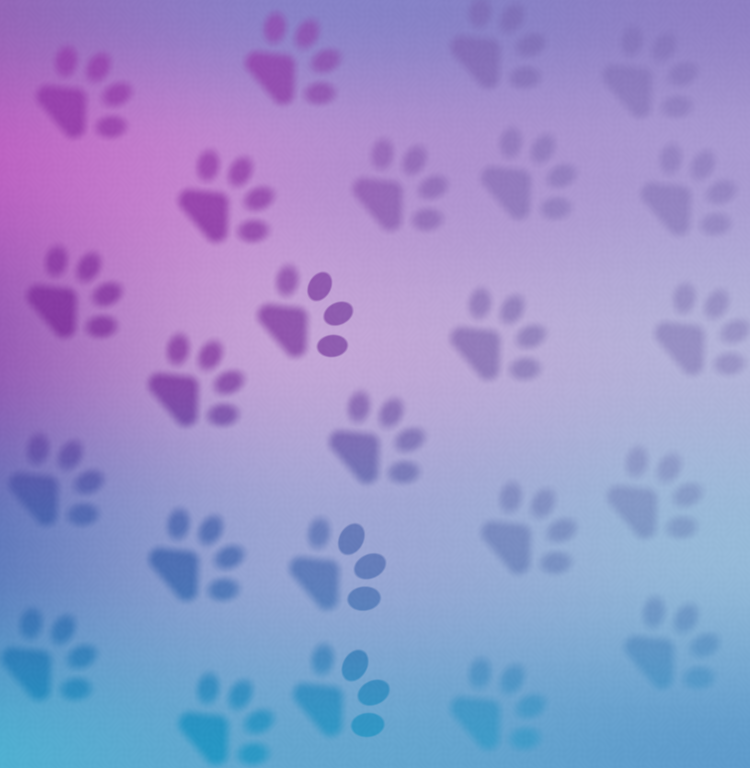
A WebGL 2 fragment shader for this pattern:

```glsl
#version 300 es
precision highp float;
uniform vec2 u_resolution;
out vec4 fragColor;

// Five-stop vertical gradient, y runs downward from 0 to 1
vec3 ramp(float y, vec3 a, vec3 b, vec3 c, vec3 d, vec3 e) {
  vec3 color = mix(a, b, smoothstep(0.0, 0.2, y));
  color = mix(color, c, smoothstep(0.2, 0.45, y));
  color = mix(color, d, smoothstep(0.45, 0.72, y));
  return mix(color, e, smoothstep(0.7, 1.0, y));
}

// Misty backdrop blended across three vertical gradients
vec3 backdrop(vec2 p) {
  vec3 left = ramp(p.y, vec3(0.57, 0.40, 0.72), vec3(0.71, 0.39, 0.76),
    vec3(0.58, 0.36, 0.71), vec3(0.38, 0.48, 0.74), vec3(0.31, 0.69, 0.82));
  vec3 center = ramp(p.y, vec3(0.52, 0.51, 0.78), vec3(0.68, 0.56, 0.81),
    vec3(0.75, 0.65, 0.84), vec3(0.61, 0.65, 0.83), vec3(0.39, 0.65, 0.81));
  vec3 right = ramp(p.y, vec3(0.56, 0.50, 0.77), vec3(0.66, 0.60, 0.82),
    vec3(0.70, 0.70, 0.85), vec3(0.59, 0.73, 0.85), vec3(0.37, 0.61, 0.80));
  vec3 color = mix(left, center, sin(min(p.x * 3.6, 1.57)));
  color = mix(color, right, smoothstep(0.45, 0.98, p.x));
  vec2 glow = p - vec2(0.22, 0.25);
  return color + vec3(0.07, -0.01, 0.01) * exp(-20.0 * dot(glow, glow));
}

// Rounded triangular heel pad
float padDistance(vec2 q) {
  vec2 corners[3] = vec2[3](vec2(-0.38, 0.03), vec2(-0.11, 0.06), vec2(-0.12, 0.33));
  float d = 10.0;
  bool inside = true;
  for (int i = 0; i < 3; i++) {
    vec2 edge = corners[(i + 1) % 3] - corners[i];
    vec2 w = q - corners[i];
    d = min(d, length(w - edge * clamp(dot(w, edge) / dot(edge, edge), 0.0, 1.0)));
    inside = inside && edge.x * w.y > edge.y * w.x;
  }
  return (inside ? -d : d) - 0.11;
}

// Approximate ellipse distance, long axis along the given angle
float toeDistance(vec2 q, float angle, float size) {
  vec2 axis = vec2(cos(angle), sin(angle));
  vec2 r = vec2(dot(q, axis), dot(q, vec2(-axis.y, axis.x)));
  return (length(r / (vec2(0.145, 0.105) * size)) - 1.0) * 0.12 * size;
}

// Paw coverage: one pad and four toes fanned on an arc
float pawMask(vec2 q, bool crisp, float toeSize) {
  float mask = smoothstep(0.07, -0.07, padDistance(q));
  for (int i = 0; i < 4; i++) {
    float t = float(i);
    float fan = -1.78 + 0.785 * t;
    vec2 toe = vec2(-0.11, 0.10) + 0.43 * vec2(cos(fan), sin(fan));
    bool sharp = crisp && i > 0;
    float blur = sharp ? 0.015 : 0.07;
    float tilt = mix(-1.4, -0.1, smoothstep(0.0, 3.0, t));
    float d = toeDistance(q - toe, tilt, sharp ? toeSize : 1.0);
    mask = max(mask, smoothstep(blur, -blur, d) * (sharp ? 1.0 : 0.88));
  }
  return mask;
}

void main() {
  vec2 p = gl_FragCoord.xy / u_resolution.y;
  p.y = 1.0 - p.y;
  vec3 color = backdrop(p);

  // Ink shifts from violet through blue to teal, greyer to the right
  vec3 ink = ramp(p.y, vec3(0.58, 0.24, 0.68), vec3(0.57, 0.23, 0.66),
    vec3(0.50, 0.20, 0.62), vec3(0.24, 0.38, 0.67), vec3(0.10, 0.58, 0.76));
  ink = mix(ink, vec3(0.42, 0.44, 0.67), 0.75 * smoothstep(0.25, 0.75, p.x) * smoothstep(0.95, 0.6, p.y));

  // Wandering columns of paws
  int counts[5] = int[5](4, 4, 6, 5, 5);
  float columnX[5] = float[5](0.089, 0.271, 0.456, 0.671, 0.887);
  float sway[5] = float[5](0.023, 0.026, -0.072, -0.02, -0.038);
  float swayRate[5] = float[5](1.1, 2.1, 2.8, 3.14, 1.9);
  float firstY[5] = float[5](0.129, 0.263, 0.078, 0.039, 0.082);
  float stepY[5] = float[5](0.2435, 0.2266, 0.1645, 0.212, 0.1836);
  float drift[5] = float[5](-0.013, -0.01, 0.0, 0.0325, 0.0235);
  float coverage = 0.0;
  for (int c = 0; c < 5; c++) {
    for (int k = 0; k < counts[c]; k++) {
      float n = float(k);
      vec2 center = vec2(columnX[c] + sway[c] * cos(swayRate[c] * n),
        firstY[c] + stepY[c] * n - drift[c] * sin(1.4 * n - 0.6));
      vec2 q = (p - center) * 7.68;
      if (dot(q, q) > 0.64) continue;
      bool crisp = c == 2 && k > 1 && k != 3;
      float strength = mix(0.88, 0.42, smoothstep(0.1, 0.95, center.x));
      strength *= 0.95 + 0.06 * sin(2.3 * n + float(c));
      coverage = max(coverage, strength * pawMask(q, crisp, k > 3 ? 1.14 : 1.05));
    }
  }
  color = mix(color, ink, coverage);

  // Fine mottled grain
  float grain = sin(p.x * 410.0 + 3.0 * sin(p.y * 173.0)) * sin(p.y * 390.0 + 3.0 * sin(p.x * 211.0));
  fragColor = vec4(color + 0.006 * grain, 1.0);
}
```
